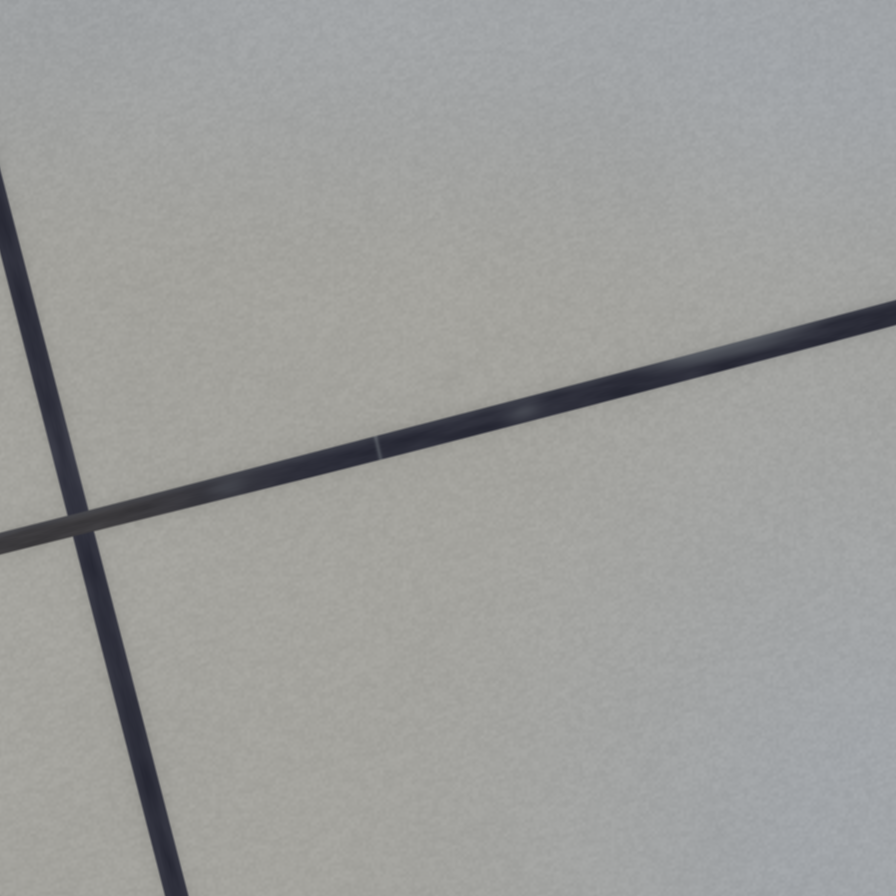
A WebGL 1 fragment shader for this texture:

```glsl
precision highp float;
// Pale, finely grained tiles divided by two dark recessed joints that cross.
// Each joint is a signed distance to a slanted line, shaded along and across
// its width; gradients tint the tiles and value noise adds grain and wear.

uniform vec2 u_resolution;

// Joint geometry, in canvas units
const vec3 LONG_CURVE = vec3(0.3932, 0.250, 0.008);  // height, slope, bend
const vec2 LONG_HALF_WIDTH = vec2(0.0118, 0.0135);   // left end, right end
const vec2 CROSS_LINE = vec2(0.1973, -0.2577);       // foot, lean
const vec2 CROSS_HALF_WIDTH = vec2(0.0126, 0.0112);  // bottom, top
const float EDGE_SOFTNESS = 0.0018;

// Colours
const vec3 TILE_WARM = vec3(0.640, 0.637, 0.615);
const vec3 TILE_COOL = vec3(0.630, 0.645, 0.660);
const vec3 JOINT_BLUE = vec3(0.170, 0.175, 0.220);
const vec3 JOINT_BROWN = vec3(0.235, 0.230, 0.240);
const vec3 JOINT_DUST = vec3(0.340, 0.355, 0.385);

// Surface strength
const float GRAIN = 0.022;
const float MOTTLE = 0.018;
const float SHADE = 0.045;

float hash(vec2 p) {
    vec3 q = fract(vec3(p.xyx) * 0.1031);
    q += dot(q, q.yzx + 33.33);
    return fract((q.x + q.y) * q.z);
}

float noise(vec2 p) {
    vec2 cell = floor(p);
    vec2 f = fract(p);
    f = f * f * (3.0 - 2.0 * f);
    float low = mix(hash(cell), hash(cell + vec2(1.0, 0.0)), f.x);
    float high = mix(hash(cell + vec2(0.0, 1.0)), hash(cell + vec2(1.0, 1.0)), f.x);
    return mix(low, high, f.y);
}

float fbm(vec2 p) {
    float sum = 0.0;
    float weight = 0.5;
    for (int i = 0; i < 4; i++) {
        sum += weight * noise(p);
        p = p * 2.03 + 17.3;
        weight *= 0.5;
    }
    return sum / 0.9375;
}

// Soft bump of unit height
float bump(float x, float centre, float radius) {
    float t = (x - centre) / radius;
    return exp(-t * t);
}

float longDistance(vec2 p) {
    float height = LONG_CURVE.x + p.x * (LONG_CURVE.y + LONG_CURVE.z * p.x);
    float slope = LONG_CURVE.y + 2.0 * LONG_CURVE.z * p.x;
    return (p.y - height) / sqrt(1.0 + slope * slope);
}

float crossDistance(vec2 p) {
    return (p.x - CROSS_LINE.x - CROSS_LINE.y * p.y)
        / sqrt(1.0 + CROSS_LINE.y * CROSS_LINE.y);
}

vec3 tileColour(vec2 p) {
    float cool = 0.85 * smoothstep(0.68, 1.05, p.y + 0.08 * p.x);
    cool += 0.9 * smoothstep(0.75, 0.0, length(p - vec2(1.05, 0.0)));
    cool += 0.25 * smoothstep(0.5, 1.0, p.x);
    vec3 colour = mix(TILE_WARM, TILE_COOL, clamp(cool, 0.0, 1.0));
    colour -= 0.015 * smoothstep(0.3, 0.0, length(p - vec2(0.0, 1.0)));
    colour += MOTTLE * (fbm(p * 6.0) - 0.5);
    vec2 slanted = vec2(p.x + 0.4 * p.y, p.y - 0.4 * p.x);
    float grain = noise(slanted * vec2(125.0, 210.0)) + noise(p * 310.0) - 1.0;
    colour += GRAIN * grain;
    // Faint smudge above the long joint
    return colour - 0.022 * smoothstep(0.018, 0.0, length(p - vec2(0.503, 0.575)));
}

vec3 longColour(vec2 p, float across) {
    float wear = fbm(vec2(p.x * 26.0, across * 1.6 + 5.0));
    vec3 colour = mix(JOINT_BROWN, JOINT_BLUE, smoothstep(0.10, 0.38, p.x));
    colour += 0.07 * (wear - 0.5);
    // Dusty patches, then a broad worn strip along the upper side
    float dust = 0.45 * bump(p.x, 0.255, 0.025) * bump(across, 0.0, 0.8);
    dust += 0.55 * bump(p.x, 0.585, 0.018) * bump(across, -0.1, 0.7);
    float strip = smoothstep(0.70, 0.78, p.x) * (1.0 - smoothstep(0.83, 0.94, p.x));
    dust += 0.7 * strip * smoothstep(-0.5, 0.5, across + 2.0 * (p.x - 0.79));
    dust += 0.35 * smoothstep(0.35, 1.0, across);
    dust += 0.7 * bump(p.x + 0.003 * across, 0.422, 0.0025);
    return mix(colour, JOINT_DUST, clamp(dust, 0.0, 1.0));
}

vec3 crossColour(vec2 p, float across) {
    float wear = fbm(vec2(across * 1.5 + 9.0, p.y * 24.0));
    vec3 colour = JOINT_BLUE + 0.06 * (wear - 0.5);
    colour += 0.035 * bump(p.y, 0.48, 0.07);
    return colour + 0.03 * smoothstep(0.2, 1.0, abs(across));
}

void main() {
    vec2 p = gl_FragCoord.xy / u_resolution;
    float soft = max(EDGE_SOFTNESS, 0.8 / min(u_resolution.x, u_resolution.y));
    float dLong = longDistance(p);
    float dCross = crossDistance(p);
    float wLong = mix(LONG_HALF_WIDTH.x, LONG_HALF_WIDTH.y, smoothstep(0.0, 0.5, p.x));
    float wCross = mix(CROSS_HALF_WIDTH.x, CROSS_HALF_WIDTH.y, p.y);

    // Tile, gently shaded toward the joints
    vec3 colour = tileColour(p);
    float gap = min(abs(dLong) - wLong, abs(dCross) - wCross);
    colour -= SHADE * exp(-max(gap, 0.0) / 0.007);

    // The long joint lies over the crossing one
    float crossMask = 1.0 - smoothstep(-soft, soft, abs(dCross) - wCross);
    colour = mix(colour, crossColour(p, dCross / wCross), crossMask);
    float longMask = 1.0 - smoothstep(-soft, soft, abs(dLong) - wLong);
    colour = mix(colour, longColour(p, dLong / wLong), longMask);

    gl_FragColor = vec4(clamp(colour, 0.0, 1.0), 1.0);
}
```
